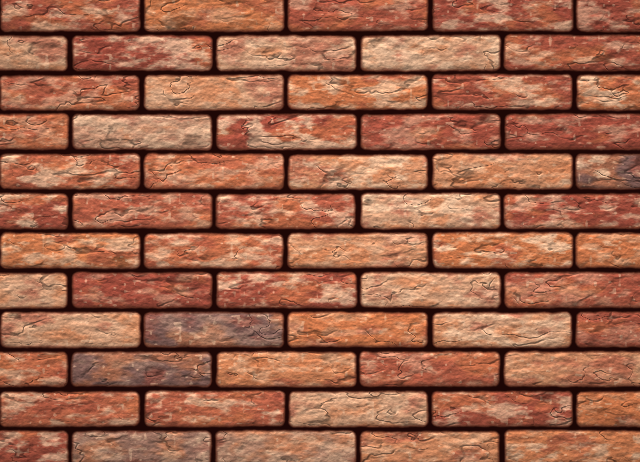
Write a WebGL 2 fragment shader that draws this texture.

```glsl
#version 300 es
precision highp float;
// Weathered brick wall in running bond: rounded, slightly uneven bricks
// separated by dark open joints. Each cell hashes its own tone and size;
// layered noise adds pale lime patches, creases, grit and lit relief.
uniform vec2 u_resolution;
out vec4 fragColor;

// Lengths are fractions of the canvas height.
const vec2 PITCH = vec2(0.3117, 0.0856);
const vec2 ORIGIN = vec2(-0.004, -0.0134);
const float JOINT = 0.0066;
const float CORNER = 0.013;

const vec3 MORTAR = vec3(0.11, 0.025, 0.018);
const vec3 EDGE_SHADE = vec3(0.33, 0.16, 0.11);
const vec3 DEEP_RED = vec3(0.58, 0.28, 0.22);
const vec3 RED = vec3(0.68, 0.37, 0.27);
const vec3 ORANGE = vec3(0.75, 0.44, 0.28);
const vec3 PALE = vec3(0.78, 0.58, 0.45);
const vec3 BURNT = vec3(0.47, 0.34, 0.31);
const vec3 LIME = vec3(0.86, 0.70, 0.57);

float hash(vec2 p) {
  vec3 q = fract(p.xyx * vec3(0.1031, 0.1030, 0.0973));
  q += dot(q, q.yzx + 33.33);
  return fract((q.x + q.y) * q.z);
}

float noise(vec2 p) {
  vec2 i = floor(p), f = fract(p);
  f = f * f * (3.0 - 2.0 * f);
  return mix(mix(hash(i), hash(i + vec2(1, 0)), f.x),
             mix(hash(i + vec2(0, 1)), hash(i + vec2(1, 1)), f.x), f.y);
}

float fbm(vec2 p) {
  float sum = 0.0, gain = 0.5;
  for (int i = 0; i < 4; i++) {
    sum += gain * noise(p);
    p = mat2(1.6, 1.2, -1.2, 1.6) * p + 7.3;
    gain *= 0.5;
  }
  return sum / 0.9375;
}

float roundedBox(vec2 p, vec2 halfSize, float radius) {
  vec2 q = abs(p) - halfSize + radius;
  return length(max(q, 0.0)) + min(max(q.x, q.y), 0.0) - radius;
}

// Thin dark lines along the mid level of a warped noise field.
float creases(vec2 p, vec2 seed) {
  float warp = fbm(p * vec2(16.0, 30.0) + seed);
  float ridge = abs(noise(p * vec2(20.0, 58.0) + seed + 3.0 * warp) - 0.5);
  return (1.0 - smoothstep(0.0, 0.10, ridge)) * smoothstep(0.42, 0.65, warp);
}

float relief(vec2 p, vec2 seed) {
  return fbm(p * vec2(48.0, 85.0) + seed) - 0.22 * creases(p, seed);
}

vec3 brickTone(float pick) {
  vec3 tone = mix(DEEP_RED, RED, smoothstep(0.08, 0.35, pick));
  tone = mix(tone, ORANGE, smoothstep(0.38, 0.58, pick));
  tone = mix(tone, PALE, smoothstep(0.62, 0.78, pick));
  return mix(tone, BURNT, smoothstep(0.93, 0.95, pick));
}

vec3 clay(vec2 p, vec2 id, vec2 seed) {
  float pick = hash(id + 11.7);
  vec3 color = brickTone(pick);

  // Broad colour drift, then lime bloom and small chips
  float drift = fbm(p * vec2(13.0, 26.0) + seed + 40.0);
  color = mix(color, ORANGE, 0.55 * smoothstep(0.52, 0.72, drift));
  color = mix(color, DEEP_RED, 0.5 * smoothstep(0.46, 0.28, drift));
  float bloom = fbm(p * vec2(27.0, 62.0) + seed + 80.0);
  float wear = mix(0.25, 0.85, hash(id + 23.1));
  color = mix(color, LIME, wear * smoothstep(0.43, 0.70, bloom));
  float chips = noise(p * vec2(95.0, 130.0) + seed);
  color = mix(color, LIME, 0.5 * smoothstep(0.78, 0.95, chips));

  // Light from above picks out the rough face
  float slope = relief(p, seed) - relief(p + vec2(-0.001, 0.003), seed);
  float grit = noise(p * 210.0 + seed) - 0.5;
  color *= 1.0 + clamp(1.1 * slope, -0.25, 0.25) + 0.12 * grit;
  return color * (1.0 - 0.30 * creases(p, seed));
}

vec3 wall(vec2 p, float pixel) {
  // Even courses shift by half a brick
  vec2 grid = (p - ORIGIN) / PITCH;
  grid.y += 0.025 * (noise(vec2(p.x * 7.0, floor(grid.y))) - 0.5);
  float course = floor(grid.y);
  grid.x += 0.5 * (1.0 - mod(course, 2.0));
  vec2 id = vec2(floor(grid.x), course) + 5.0;
  vec2 seed = 60.0 * vec2(hash(id), hash(id + 31.4));
  vec2 local = (fract(grid) - 0.5) * PITCH;

  // Uneven outline
  vec2 jitter = vec2(hash(id + 4.2), hash(id + 8.6));
  vec2 halfSize = 0.5 * (PITCH - JOINT) - 0.0013 * jitter.yx;
  local += (jitter - 0.5) * vec2(0.0028, 0.0012);
  float rough = 0.0045 * (fbm(p * 48.0 + seed) - 0.5);
  float d = roundedBox(local, halfSize, CORNER) + rough;

  // Worn rim: bright upper lip, shaded lower side, dark joint
  vec3 color = clay(p, id, seed);
  float rim = smoothstep(-0.014, -0.004, d);
  float lit = local.y / halfSize.y;
  color *= 1.0 + 0.15 * rim * lit - 0.10 * smoothstep(0.1, -1.0, lit);
  float shade = smoothstep(-0.007, 0.0, d);
  color = mix(color, EDGE_SHADE, 0.85 * shade);
  return mix(color, MORTAR, smoothstep(-0.0015 - pixel, 0.0012 + pixel, d));
}

void main() {
  vec2 p = gl_FragCoord.xy / u_resolution.y;
  vec2 centred = gl_FragCoord.xy / u_resolution - vec2(0.5, 0.55);
  float glow = 1.08 - 0.32 * dot(centred, centred);
  fragColor = vec4(wall(p, 0.5 / u_resolution.y) * glow, 1.0);
}
```
